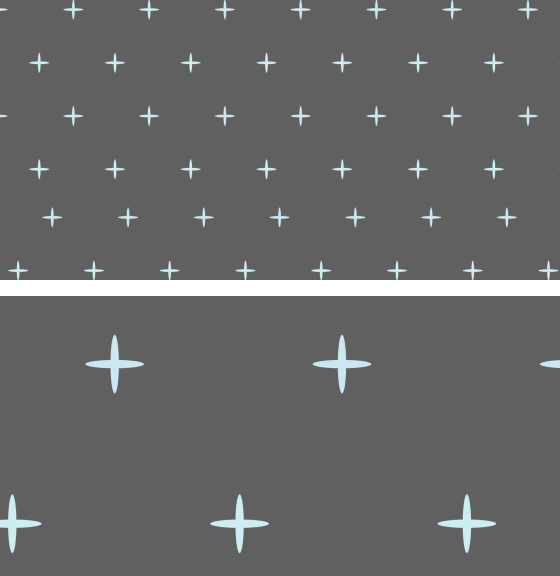
Top, the full canvas; bottom, a detail of the centre.
A Shadertoy shader for this pattern:

```glsl
// Slim four-armed sparkles in staggered rows on flat grey.
// Each sparkle is two crossed ellipses, repeated across with a rounded modulo;
// rows come in pairs, and the lowest pair is slid sideways and lifted slightly.

// Lengths are in canvas heights, measured from the top left.
const float PERIOD     = 0.2706;              // sparkle spacing across
const vec2  FIRST      = vec2(-0.0086, 0.0342); // centre of the first sparkle
const vec2  ROW_STEP   = vec2(0.1487, 0.1900);  // second row of a pair
const float PAIR_STEP  = 0.3802;              // spacing of row pairs
const vec2  LAST_SHIFT = vec2(0.1953, -0.0182); // slide of the lowest pair
const int   ROWS       = 6;
const vec2  ARM        = vec2(0.0348, 0.0050);  // arm half length, half width
const vec3  GROUND     = vec3(0.378);
const vec3  BLUE_TINT  = vec3(0.795, 0.910, 0.950);
const vec3  GREEN_TINT = vec3(0.800, 0.930, 0.945);

// Approximate signed distance to an ellipse with the given radii.
float ellipse(vec2 p, vec2 radii) {
    float k = length(p / radii);
    float slope = length(p / (radii * radii));
    return k * (k - 1.0) / max(slope, 1e-4);
}

float sparkle(vec2 p) {
    return min(ellipse(p, ARM), ellipse(p, ARM.yx));
}

// Centre of the first sparkle in a row.
vec2 rowStart(int row) {
    int pair = row / 2;
    vec2 start = FIRST + float(row % 2) * ROW_STEP;
    start.y += float(pair) * PAIR_STEP;
    return pair == 2 ? start + LAST_SHIFT : start;
}

void mainImage(out vec4 fragColor, in vec2 fragCoord) {
    float pixel = 1.0 / iResolution.y;
    vec2 uv = vec2(fragCoord.x, iResolution.y - fragCoord.y) * pixel;

    vec3 color = GROUND;
    for (int row = 0; row < ROWS; row++) {
        vec2 p = uv - rowStart(row);
        p.x -= PERIOD * round(p.x / PERIOD);
        float cover = 1.0 - smoothstep(-0.7 * pixel, 0.7 * pixel, sparkle(p));
        vec3 tint = row % 2 == 0 ? BLUE_TINT : GREEN_TINT;
        color = mix(color, tint, cover);
    }
    fragColor = vec4(color, 1.0);
}
```
